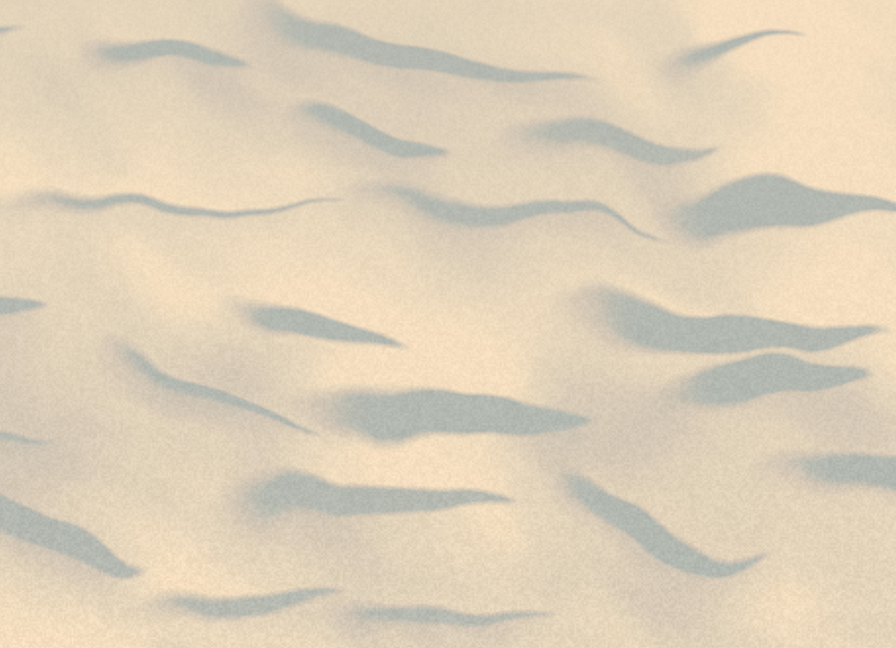
Write a Shadertoy shader that draws this texture.

```glsl
vec2 hash22(vec2 p) {
    vec3 q = fract(p.xyx * vec3(0.1031, 0.1030, 0.0973));
    q += dot(q, q.yzx + 33.33);
    return fract((q.xx + q.yz) * q.zy);
}

float valueNoise(vec2 p) {
    vec2 i = floor(p), f = fract(p);
    f = f * f * f * (f * (f * 6.0 - 15.0) + 10.0);
    float low = mix(hash22(i).x, hash22(i + vec2(1, 0)).x, f.x);
    float high = mix(hash22(i + vec2(0, 1)).x, hash22(i + vec2(1, 1)).x, f.x);
    return mix(low, high, f.y);
}

float fbm(vec2 p) {
    float sum = 0.0, amplitude = 0.56;
    for (int i = 0; i < 3; i++) {
        sum += amplitude * valueNoise(p);
        p = mat2(0.9, 0.4, -0.4, 0.9) * p * 2.0 + 7.3;
        amplitude *= 0.45;
    }
    return sum;
}

// Shadow under a crest: x dark core, y faint shade below, z lit sand above
vec3 crestShadow(vec2 p, vec2 cell) {
    vec2 jitter = hash22(cell + 61.0) - 0.5;
    vec2 shape = hash22(cell + 137.0);
    vec2 kind = hash22(cell + 211.0);
    if (kind.x < 0.1) return vec3(0.0);

    vec2 center = (cell + 0.5 + 0.5 * jitter) * vec2(0.48, 0.145);
    center.x += 0.24 * mod(cell.y, 2.0);
    float t = (p.x - center.x) / mix(0.12, 0.32, shape.x);
    float body = 1.0 - t * t;
    if (body <= 0.0) return vec3(0.0);

    // The spine steps down to the right and levels out at both ends
    float drop = mix(-0.02, 0.16, shape.y * shape.y);
    float d = p.y - center.y - drop * (0.5 - smoothstep(-1.0, 0.8, t));
    float thickness = mix(0.014, 0.072, kind.y * kind.y) * body * (1.0 - 0.4 * t);
    thickness *= mix(1.2, 0.85, p.y);

    // Blurred where it starts, crisp towards the right
    float blur = 1.0 - smoothstep(-1.0, 0.1, t);
    float soft = mix(0.008, 0.045, blur);
    float edge = mix(0.006, 0.02, blur);
    float top = 1.0 - smoothstep(-edge, edge, d - 0.6 * thickness);
    float bottom = smoothstep(-soft, 0.5 * soft, d + 0.4 * thickness);
    float taper = smoothstep(-1.0, -0.35, t) * smoothstep(0.0, 0.35, body);
    float depth = mix(0.72, 1.0, smoothstep(0.1, 0.5, kind.x));
    float halo = top * exp(min(d, 0.0) / 0.05) * body;
    float lit = (1.0 - top) * exp(-max(d, 0.0) / 0.05) * body;
    return vec3(top * bottom * taper * depth, halo, lit);
}

vec3 sandColor(float shade) {
    vec3 color = mix(vec3(0.96, 0.872, 0.75), vec3(0.89, 0.83, 0.73),
                     smoothstep(0.0, 0.36, shade));
    color = mix(color, vec3(0.83, 0.78, 0.71), smoothstep(0.3, 0.66, shade));
    return mix(color, vec3(0.70, 0.72, 0.69), smoothstep(0.6, 1.0, shade));
}

void mainImage(out vec4 fragColor, in vec2 fragCoord) {
    vec2 p = fragCoord / iResolution.y;

    // Broad bends and small lumps along the crests
    vec2 warp = vec2(valueNoise(p * 4.0 + 3.1), valueNoise(p * vec2(6.0, 4.0) + 19.7)) - 0.5;
    vec2 q = p + warp * vec2(0.12, 0.065);
    q.y += 0.018 * (valueNoise(p * vec2(15.0, 9.0) + 5.0) - 0.5);

    // Cast shadows from nearby cells
    vec3 relief = vec3(0.0);
    vec2 home = floor(q / vec2(0.48, 0.145));
    for (int j = -2; j <= 2; j++)
        for (int i = -2; i <= 1; i++)
            relief = max(relief, crestShadow(q, home + vec2(i, j)));

    // Broad rolling light and shade, sloping down to the right
    float dunes = fbm(q * vec2(3.2, 5.5) + vec2(0.0, 2.4 * q.x) + 11.0);
    float shade = 0.27 + 1.1 * (dunes - 0.5) + 0.28 * relief.y - 0.1 * relief.z;
    shade += 0.08 * (0.5 - p.y);
    shade = mix(clamp(shade, 0.0, 0.74), 0.98, relief.x);

    // Sand grains, coarser in the foreground
    float fine = valueNoise(p * 330.0) - 0.5;
    float coarse = valueNoise(p * 150.0 + 40.0) - 0.5;
    float grain = (0.043 * fine + 0.02 * coarse) * mix(1.25, 0.6, p.y);

    fragColor = vec4(sandColor(shade) + grain, 1.0);
}
```
